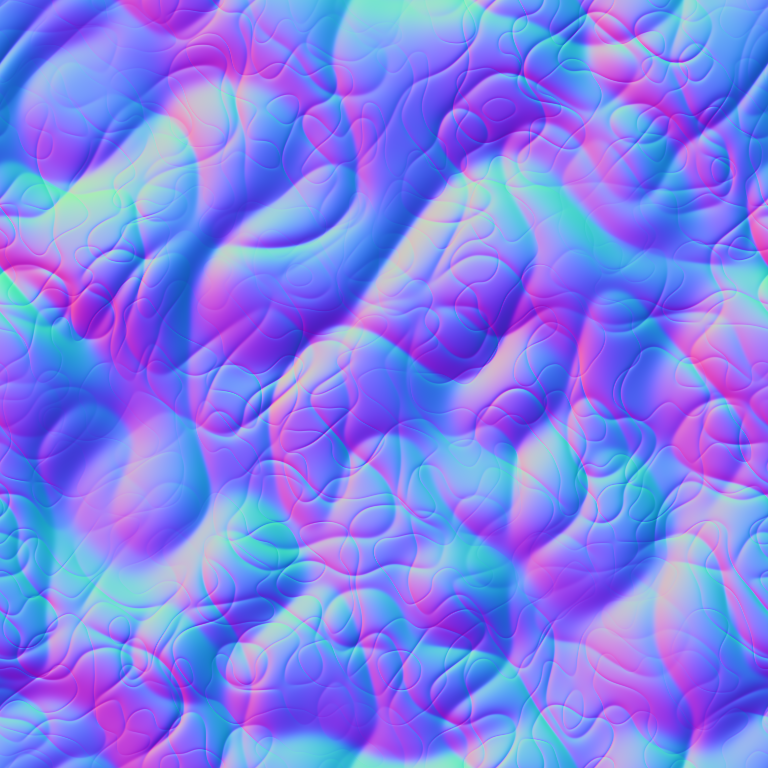
Write a Shadertoy shader that draws this texture map.

```glsl
// Tileable normal map of meandering ridges: broad soft bands overlaid with
// ever thinner embossed lines. Each layer raises a crest along the zero contour
// of wrapping gradient noise; the slope of the summed height gives the colour.

#define BASE_CELLS 4.0     // noise cells per tile in the broadest layer
#define CELL_GROWTH 1.35   // cell count ratio between layers
#define LAYERS 6
#define BAND_HEIGHT 0.088  // height of the broad bands
#define LINE_HEIGHT 0.023  // height of the first thin layer
#define LINE_DECAY 0.48    // height ratio between thin layers
#define CREST_WIDTH 0.14   // crest width in noise units
#define WIDTH_DECAY 0.73   // width ratio between layers
#define SWELL 0.075        // height of the smooth undulation
#define WARP 0.028         // bending of the contours
#define SLOPE_STEP 0.0013  // finite difference step in canvas units

const float TAU = 6.2831853;

float hash(vec2 p) {
    return fract(sin(dot(p, vec2(127.1, 311.7))) * 43758.5453);
}

// Unit gradient at a lattice corner, wrapped at the tile edge
vec2 gradient(vec2 corner, float cells, float seed) {
    float angle = TAU * hash(mod(corner, cells) + seed * 17.0);
    return vec2(cos(angle), sin(angle));
}

// Gradient noise with a whole number of cells per tile
float noise(vec2 uv, float cells, float seed) {
    vec2 p = (uv + seed * vec2(0.37, 0.71)) * cells;
    vec2 i = floor(p);
    vec2 f = p - i;
    vec2 u = f * f * f * (f * (f * 6.0 - 15.0) + 10.0);
    vec2 e = vec2(1.0, 0.0);
    float a = dot(gradient(i, cells, seed), f);
    float b = dot(gradient(i + e.xy, cells, seed), f - e.xy);
    float c = dot(gradient(i + e.yx, cells, seed), f - e.yx);
    float d = dot(gradient(i + e.xx, cells, seed), f - e.xx);
    return mix(mix(a, b, u.x), mix(c, d, u.x), u.y);
}

// Crest along n = 0 with a rounded top and fading flanks
float crest(float n, float width, float roundness) {
    float r = roundness * width;
    return exp(-sqrt(n * n + r * r) / width);
}

float height(vec2 uv, float detail) {
    // Bend the domain, then start from a gentle undulation
    vec2 bend = vec2(noise(uv, 5.0, 11.0), noise(uv, 5.0, 12.0));
    vec2 p = uv + WARP * bend;
    float h = SWELL * noise(uv, 4.0, 13.0);

    // Broad bands first, then thinner and sharper lines
    float cells = BASE_CELLS;
    float width = CREST_WIDTH;
    float amount = BAND_HEIGHT;
    for (int i = 0; i < LAYERS; i++) {
        float n = noise(p, floor(cells + 0.5), float(i) + 1.0);
        float roundness = i == 0 ? 0.65 : 0.25;
        float strength = i < 2 ? 1.0 : detail;
        h += amount * strength * crest(n, width, roundness);
        amount = i == 0 ? LINE_HEIGHT : amount * LINE_DECAY;
        cells *= CELL_GROWTH;
        width *= WIDTH_DECAY;
    }
    return h;
}

void mainImage(out vec4 fragColor, in vec2 fragCoord) {
    vec2 uv = fragCoord / iResolution.xy;

    // Calm corridors between finely lined areas
    float detail = mix(0.2, 1.0, smoothstep(-0.3, 0.15, noise(uv, 4.0, 14.0)));

    // Slope by differences; green points down the canvas
    vec2 e = vec2(SLOPE_STEP, 0.0);
    float h = height(uv, detail);
    vec2 slope = vec2(height(uv + e.xy, detail) - h,
                      height(uv + e.yx, detail) - h) / SLOPE_STEP;
    vec3 normal = normalize(vec3(-slope.x, slope.y, 1.0));

    fragColor = vec4(0.5 + 0.5 * normal, 1.0);
}
```
